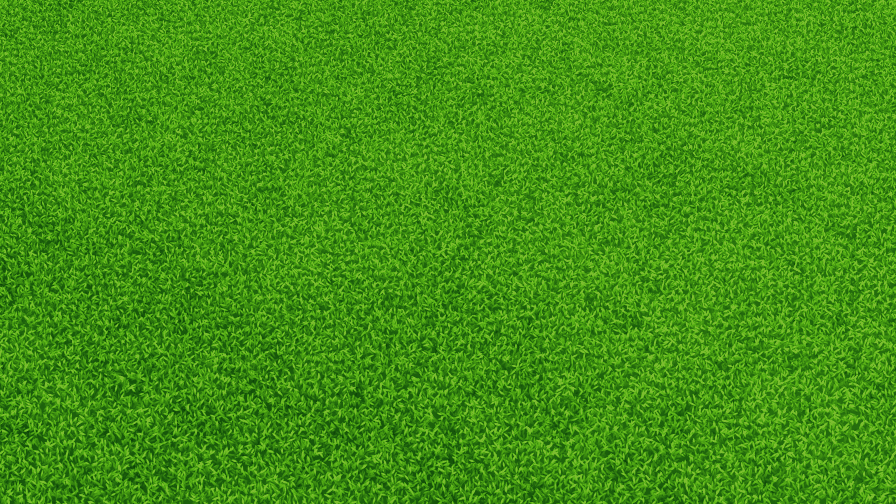
Give the GLSL for this texture, as a WebGL 2 fragment shader.

```glsl
#version 300 es
precision highp float;
// Sunlit short turf seen at a slant: layered thin blades that shrink with distance.

uniform vec2 u_resolution;
out vec4 fragColor;

const float CELL_SIZE = 0.0140;     // spacing of blades at the near edge
const float SHRINK = 0.46;          // loss of scale from near edge to far edge
const int LAYERS = 6;
const float HALF_LENGTH = 0.60;     // blade size, in cells
const float HALF_WIDTH = 0.135;
const float MAX_LEAN = 1.35;        // radians away from upright
const float SOIL_TONE = 0.22;
const float LOW_TONE = 0.52;        // mean tone of the lowest blades
const float HIGH_TONE = 0.83;       // mean tone of the topmost blades
const float TONE_SPREAD = 0.90;
const float TIP_LIGHT = 0.16;
const float CLUMP_AMOUNT = 0.12;
const float PATCH_AMOUNT = 0.07;
const float DEPTH_LIGHT = 0.10;     // brightening toward the far edge
const float SIDE_LIGHT = 0.05;      // brightening toward the right

const vec3 SHADOW = vec3(0.05, 0.26, 0.03);
const vec3 DEEP = vec3(0.12, 0.39, 0.05);
const vec3 SHADE = vec3(0.20, 0.50, 0.06);
const vec3 LEAF = vec3(0.27, 0.60, 0.07);
const vec3 BRIGHT = vec3(0.36, 0.71, 0.09);
const vec3 PALE = vec3(0.49, 0.74, 0.19);

float hash(vec2 p) {
    return fract(sin(dot(p, vec2(127.1, 311.7))) * 43758.5453);
}

float valueNoise(vec2 p) {
    vec2 i = floor(p);
    vec2 f = fract(p);
    f = f * f * (3.0 - 2.0 * f);
    float low = mix(hash(i), hash(i + vec2(1.0, 0.0)), f.x);
    float high = mix(hash(i + vec2(0.0, 1.0)), hash(i + vec2(1.0, 1.0)), f.x);
    return mix(low, high, f.y);
}

// Green ramp from deep shadow to sunlit tip.
vec3 grassColor(float tone) {
    float t = clamp(tone, 0.0, 1.0) * 5.0;
    vec3 c = mix(SHADOW, DEEP, clamp(t, 0.0, 1.0));
    c = mix(c, SHADE, clamp(t - 1.0, 0.0, 1.0));
    c = mix(c, LEAF, clamp(t - 2.0, 0.0, 1.0));
    c = mix(c, BRIGHT, clamp(t - 3.0, 0.0, 1.0));
    return mix(c, PALE, clamp(t - 4.0, 0.0, 1.0));
}

// Lays one sheet of tapered blades over the tone below it.
float addBlades(float tone, vec2 ground, float layer, float shear, float pixel) {
    vec2 seed = vec2(17.3, 41.9) * (layer + 1.0);
    vec2 q = ground + seed;
    vec2 home = floor(q);
    float layerTone = mix(LOW_TONE, HIGH_TONE, layer / float(LAYERS - 1));
    for (int j = -1; j <= 1; j++) {
        for (int i = -1; i <= 1; i++) {
            vec2 id = home + vec2(i, j);
            vec2 key = id + seed * 3.0;
            vec2 center = id + vec2(hash(key), hash(key + 5.2));
            float lean = (hash(key + 9.7) * 2.0 - 1.0) * MAX_LEAN;
            vec2 axis = vec2(sin(lean), cos(lean));
            vec2 d = q - center;
            d.x -= shear * d.y;
            float along = dot(d, axis);
            float across = dot(d, vec2(axis.y, -axis.x));
            float halfLength = HALF_LENGTH * mix(0.6, 1.0, hash(key + 13.1));
            float k = clamp(along / halfLength, -1.0, 1.0);
            float width = HALF_WIDTH * (1.0 - 0.4 * k * k);
            float dist = length(vec2(across, along - k * (halfLength - width)));
            float cover = clamp((width - dist) / pixel + 0.5, 0.0, 1.0);
            float bladeTone = layerTone + (hash(key + 21.4) - 0.5) * TONE_SPREAD;
            tone = mix(tone, bladeTone + k * TIP_LIGHT, cover);
        }
    }
    return tone;
}

void main() {
    vec2 p = gl_FragCoord.xy / u_resolution.y;
    float side = p.x - 0.5 * u_resolution.x / u_resolution.y;

    // Ground coordinates shrink with depth; shear undoes their slant at the sides.
    float scale = 1.0 - SHRINK * p.y;
    vec2 ground = vec2(side / scale, -log(scale) / SHRINK) / CELL_SIZE;
    float shear = SHRINK * side / scale;
    float pixel = 1.0 / (u_resolution.y * CELL_SIZE * scale);

    // Blades, from the soil upward.
    float tone = SOIL_TONE;
    for (int i = 0; i < LAYERS; i++) {
        tone = addBlades(tone, ground, float(i), shear, pixel);
    }

    // Clumps, broad patches and the fall of light.
    tone += (valueNoise(ground / 3.5) - 0.5) * CLUMP_AMOUNT;
    tone += (valueNoise(ground / vec2(26.0, 11.0)) - 0.5) * PATCH_AMOUNT;
    tone += DEPTH_LIGHT * (p.y - 0.5) + SIDE_LIGHT * side;

    fragColor = vec4(grassColor(tone), 1.0);
}
```
